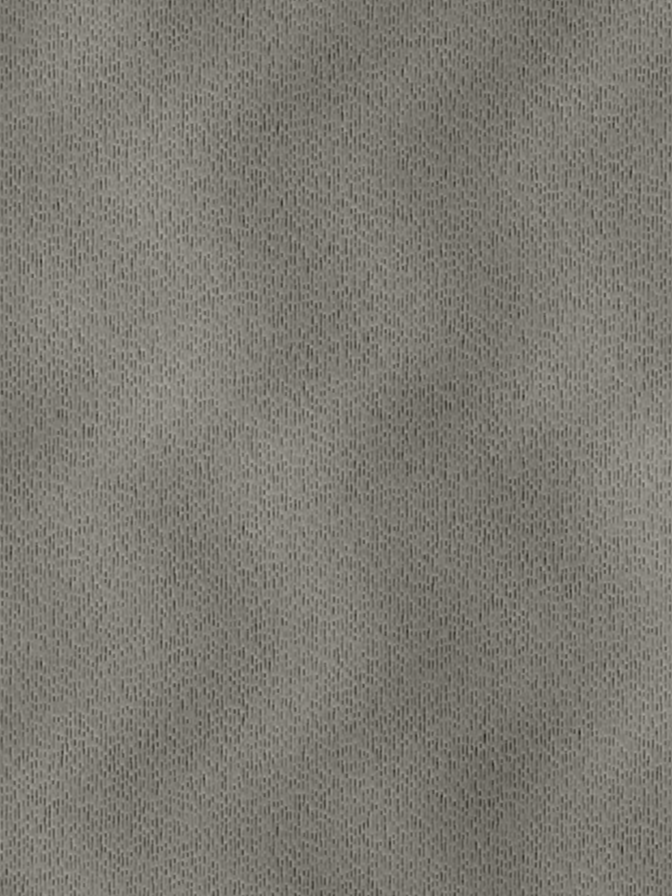
Write a Shadertoy shader that draws this texture.

```glsl
// Grey-brown ribbed cloth: fine vertical rows of short dark pits under soft broad shading.

const vec3  CLOTH_COLOR  = vec3(0.500, 0.490, 0.459); // thread between pits
const vec2  PIT_GRID     = vec2(156.0, 70.0);         // pits per canvas width, across and along
const vec2  PIT_JITTER   = vec2(0.26, 0.60);          // scatter inside a cell
const float PIT_WIDTH    = 0.23;                      // spread across, in cells
const float PIT_CONTRAST = 0.170;
const float GLINT        = 0.42;                      // lit thread beside a pit, relative to it
const float CAP          = 0.35;                      // lit thread crossing the upper end of a pit
const float GRAIN        = 0.030;
const float FOLD_SHADE   = 0.028;                     // broad vertical light and dark bands
const float HEIGHT_SHADE = 0.013;
const float MOTTLE       = 0.015;

vec3 hash3(vec2 cell) {
    vec3 p = fract(cell.xyx * vec3(0.1031, 0.1030, 0.0973));
    p += dot(p, p.yxz + 33.33);
    return fract((p.xxy + p.yzz) * p.zyx);
}

// Cellular noise: sums upright dashes, each with lit edges, from neighbouring cells.
float pitDepth(vec2 uv, float pixel) {
    vec2 p = uv * PIT_GRID;
    float blur = 0.3 * pixel * PIT_GRID.x;
    float spread = PIT_WIDTH * PIT_WIDTH + 0.15 * blur * blur;
    float column = floor(p.x);
    float depth = 0.0;
    for (int i = -1; i <= 1; i++) {
        float x = column + float(i);
        float shift = hash3(vec2(x, 7.0)).x;
        float row = floor(p.y + shift);
        for (int j = -1; j <= 1; j++) {
            vec2 cell = vec2(x, row + float(j));
            vec3 rnd = hash3(cell + 211.0);
            vec2 center = cell + 0.5 + PIT_JITTER * (rnd.xy - 0.5);
            vec2 d = p + vec2(0.0, shift) - center;
            float halfLength = mix(0.22, 0.54, fract(rnd.x * 7.0 + rnd.z));
            float along = d.y / halfLength;
            float strength = mix(0.2, 1.15, rnd.z);
            float glintOffset = d.x - 0.52;
            float capOffset = (d.y - halfLength - 0.14) / 0.14;
            float core = exp(-0.5 * d.x * d.x / spread);
            float glint = GLINT * exp(-0.5 * glintOffset * glintOffset / spread);
            float cap = CAP * exp(-0.25 * d.x * d.x / spread - capOffset * capOffset);
            float body = (core - glint) * exp(-along * along * along * along);
            depth += strength * (body - cap);
        }
    }
    return depth;
}

// Layered sines: uneven light over the hanging cloth.
float broadShade(vec2 uv) {
    float phase = 7.85 * (uv.x - 0.17 + 0.025 * sin(uv.y * 5.0));
    float halfSine = sin(0.5 * phase);
    float shade = FOLD_SHADE * cos(phase - 1.2 * halfSine * halfSine);
    shade += HEIGHT_SHADE * cos(4.5 * (uv.y - 0.75));
    shade += MOTTLE * sin(11.0 * uv.x + 6.0 * uv.y + sin(9.0 * uv.y));
    shade += MOTTLE * sin(23.0 * uv.x - 5.0 * uv.y + 1.5 * sin(13.0 * uv.y));
    return shade;
}

// Smooth fine grain, slightly taller than wide.
float fineGrain(vec2 uv) {
    vec2 p = uv * vec2(310.0, 230.0);
    vec2 cell = floor(p);
    vec2 f = smoothstep(0.0, 1.0, p - cell);
    float low = mix(hash3(cell).y, hash3(cell + vec2(1.0, 0.0)).y, f.x);
    float high = mix(hash3(cell + vec2(0.0, 1.0)).y, hash3(cell + 1.0).y, f.x);
    return 2.0 * mix(low, high, f.y) - 1.0;
}

void mainImage(out vec4 fragColor, in vec2 fragCoord) {
    vec2 uv = fragCoord / iResolution.x;
    float pits = pitDepth(uv, 1.0 / iResolution.x);

    // Patches where the pits run deeper or fade into the ribs.
    float patchiness = 1.0 + 0.14 * sin(uv.x * 31.0 + 3.0 * sin(uv.y * 17.0))
                           * sin(uv.y * 27.0 + 2.0 * sin(uv.x * 19.0));

    float tone = broadShade(uv) + GRAIN * fineGrain(uv);
    tone -= PIT_CONTRAST * patchiness * pits;
    fragColor = vec4(clamp(CLOTH_COLOR + tone, 0.0, 1.0), 1.0);
}
```
